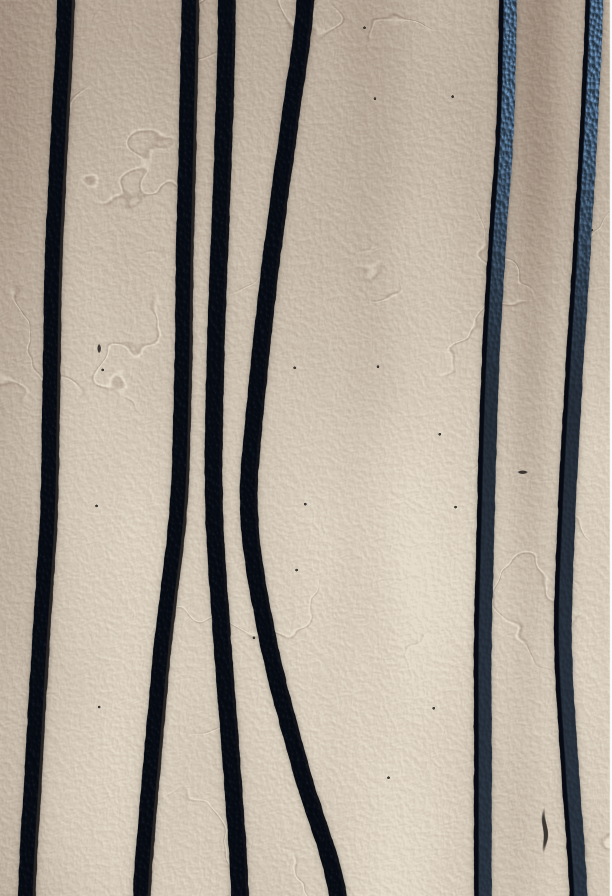
A WebGL 2 fragment shader for this texture:

```glsl
#version 300 es
precision highp float;

uniform vec2 u_resolution;
out vec4 fragColor;

const vec3 PLASTER_DARK = vec3(0.59, 0.52, 0.46);
const vec3 PLASTER_LIGHT = vec3(0.87, 0.83, 0.765);
const vec3 IRON_BLACK = vec3(0.03, 0.045, 0.075);
const vec3 IRON_SLATE = vec3(0.16, 0.20, 0.25);
const vec3 IRON_SKY = vec3(0.31, 0.43, 0.55);
const vec3 IRON_SIDE = vec3(0.19, 0.17, 0.16);
const float GRAIN_SCALE = 95.0;
const float GRAIN_DEPTH = 0.34;
const float CREASE_DEPTH = 0.28;
const float HALF_WIDTH = 0.0145;
const int BARS = 6;
const int ROWS = 8;

// Bar centres at evenly spaced heights, top to bottom, one bar per line
const float CENTRES[48] = float[48](
  0.108, 0.098, 0.088, 0.084, 0.080, 0.067, 0.055, 0.044,
  0.311, 0.307, 0.302, 0.299, 0.291, 0.267, 0.248, 0.232,
  0.371, 0.366, 0.358, 0.351, 0.350, 0.363, 0.379, 0.392,
  0.499, 0.472, 0.444, 0.421, 0.407, 0.438, 0.491, 0.552,
  0.830, 0.825, 0.811, 0.800, 0.794, 0.789, 0.789, 0.789,
  0.971, 0.962, 0.950, 0.937, 0.926, 0.920, 0.931, 0.945);

vec2 hash2(vec2 cell) {
  vec2 q = vec2(dot(cell, vec2(127.1, 311.7)), dot(cell, vec2(269.5, 183.3)));
  return fract(sin(q) * 43758.55);
}

// Distance to the nearest scattered point
float cellular(vec2 p) {
  vec2 cell = floor(p), local = fract(p);
  float nearest = 2.0;
  for (int j = -1; j <= 1; j++)
    for (int i = -1; i <= 1; i++) {
      vec2 o = vec2(i, j);
      vec2 d = o + hash2(cell + o) - local;
      nearest = min(nearest, dot(d, d));
    }
  return sqrt(nearest);
}

// Smooth, irregular waves from layered sines
float waves(vec2 p) {
  float sum = 0.0, amp = 0.5;
  for (int i = 0; i < 5; i++) {
    p = mat2(0.8, 0.6, -0.6, 0.8) * p * 1.7 + 2.3;
    sum += amp * sin(p.x + 1.5 * sin(p.y));
    amp *= 0.6;
  }
  return sum;
}

float relief(vec2 p) {
  vec2 q = p + 0.004 * vec2(waves(p * 40.0), waves(p.yx * 40.0 + 7.0));
  return 0.6 * cellular(q * GRAIN_SCALE) + 0.4 * cellular(q * GRAIN_SCALE * 2.1 + 5.0);
}

// Catmull-Rom curve through the centres of one bar
float barCentre(int bar, float down) {
  float t = clamp(down, 0.0, 1.0) * float(ROWS - 1);
  int k = min(int(t), ROWS - 2), row = bar * ROWS;
  float f = t - float(k);
  float a = CENTRES[row + max(k - 1, 0)], b = CENTRES[row + k];
  float c = CENTRES[row + k + 1], d = CENTRES[row + min(k + 2, ROWS - 1)];
  return b + 0.5 * f * (c - a + f * (2.0*a - 5.0*b + 4.0*c - d + f * (3.0*(b - c) + d - a)));
}

float bell(float x, float width) { return exp(-x * x / (width * width)); }

float spot(vec2 d, vec2 radius) { return 1.0 - smoothstep(0.6, 1.2, length(d / radius)); }

vec3 wall(vec2 p, float down) {
  // Broad light and vertical shadow bands
  float upper = 1.0 - smoothstep(0.3, 0.85, down);
  float tone = mix(0.47, 0.9, smoothstep(0.0, 0.6, down));
  tone -= 0.3 * bell(p.x, 0.10) + 0.08 * upper * bell(p.x - 0.60, 0.05);
  tone -= (0.12 + 0.28 * upper) * bell(p.x - 0.88 + 0.03 * down, 0.045);
  tone += 0.12 * bell(p.x - 0.71 + 0.04 * down, 0.07) + 0.07 * waves(p * vec2(7.0, 3.0));
  // Embossed grain and sparse trowel creases
  tone += GRAIN_DEPTH * (relief(p) - relief(p + vec2(0.0025, 0.003)));
  float field = waves(p * 7.0 + 3.0);
  float patches = smoothstep(0.1, 0.6, waves(p * 5.0 + 11.0));
  tone += CREASE_DEPTH * patches * (bell(field - 0.02, 0.025) - bell(field + 0.03, 0.03));
  vec3 colour = mix(PLASTER_DARK, PLASTER_LIGHT, clamp(tone, -0.4, 1.1));
  // Pits scattered over a coarse grid, then three larger marks
  vec2 grid = p * 9.0, seed = hash2(floor(grid) + 31.0);
  float pit = step(0.86, seed.x) * spot(fract(grid) - 0.2 - 0.6 * seed.yx, vec2(0.022));
  vec2 q = vec2(p.x, down);
  pit = max(pit, spot(q - vec2(0.162, 0.389), vec2(0.003, 0.005)));
  pit = max(pit, spot(q - vec2(0.854, 0.527), vec2(0.008, 0.002)));
  pit = max(pit, spot(q - vec2(0.890 + 0.002 * sin(down * 150.0), 0.927), vec2(0.004, 0.023)));
  return mix(colour, IRON_SIDE * 0.7, 0.85 * pit);
}

vec3 iron(int bar, float across, vec2 p, float down) {
  float bump = cellular(p * vec2(150.0, 110.0)) - cellular((p + 0.002) * vec2(150.0, 110.0));
  float fleck = smoothstep(0.25, 0.6, bump);
  if (bar < 4) {
    vec3 dark = IRON_BLACK + 0.25 * fleck * IRON_SKY + 0.03 * bump;
    float rim = smoothstep(0.55, 0.75, across) * (bar < 2 ? 0.8 : 0.25);
    return mix(dark, IRON_SIDE, rim);
  }
  float sky = 1.0 - smoothstep(0.08, 0.48, down);
  vec3 front = mix(IRON_SLATE * mix(0.75, 1.0, down), IRON_SKY, 0.75 * sky);
  front *= 1.0 + (0.3 + 0.9 * sky) * bump;
  front += 0.25 * sky * fleck;
  return mix(IRON_BLACK, front, smoothstep(-0.6, -0.35, across));
}

void main() {
  vec2 p = gl_FragCoord.xy / u_resolution.x;
  float down = 1.0 - gl_FragCoord.y / u_resolution.y;
  float pixel = 1.0 / u_resolution.x;
  vec3 colour = wall(p, down);
  float wobble = 0.0007 * waves(p * 60.0);
  for (int i = 0; i < BARS; i++) {
    float offset = p.x - barCentre(i, down);
    float edge = abs(offset) - HALF_WIDTH + wobble;
    colour *= 1.0 - 0.18 * exp(-max(edge, 0.0) / 0.004);
    float cover = 1.0 - smoothstep(-0.7 * pixel, 0.7 * pixel, edge);
    colour = mix(colour, iron(i, offset / HALF_WIDTH, p, down), cover);
  }
  // Pale strip along the right border
  colour = mix(colour, vec3(0.98), smoothstep(0.995, 0.998, p.x));
  fragColor = vec4(clamp(colour, 0.0, 1.0), 1.0);
}
```
